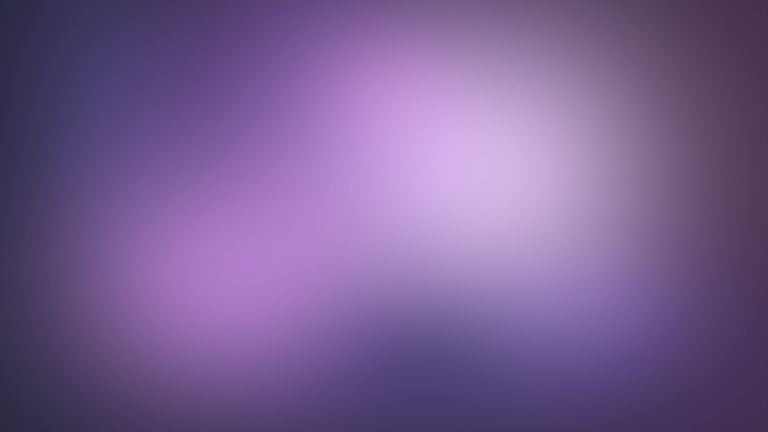
This background is drawn by a WebGL 2 fragment shader. Its source:

```glsl
#version 300 es
precision highp float;

uniform vec2 u_resolution;
out vec4 fragColor;

// Backdrop, from the left edge to the right edge
const vec3 SHADE_LEFT  = vec3(0.15, 0.148, 0.235);
const vec3 SHADE_RIGHT = vec3(0.25, 0.172, 0.285);

// Light added by each glow
const vec3 PALE_LILAC   = vec3(0.57, 0.52, 0.57);
const vec3 ORCHID       = vec3(0.44, 0.28, 0.44);
const vec3 PURPLE       = vec3(0.19, 0.10, 0.26);
const vec3 PINK         = vec3(0.07, 0.03, 0.04);
const vec3 VIOLET       = vec3(0.07, 0.05, 0.13);
const vec3 INDIGO_LEFT  = vec3(0.06, 0.06, 0.12);
const vec3 INDIGO_FLOOR = vec3(0.00, 0.01, 0.09);

// Light removed by the hollow between the two large glows
const vec3 HOLLOW = vec3(0.07, 0.05, 0.05);

// Faint film grain: cells per canvas height, and strength
const float GRAIN_SCALE = 220.0;
const float GRAIN_AMOUNT = 0.012;

// Soft elliptical falloff; centre and radius are fractions of the canvas
float glow(vec2 uv, vec2 centre, vec2 radius) {
    vec2 d = (uv - centre) / radius;
    return exp(-dot(d, d));
}

// Pseudo-random unit gradient for a lattice point
vec2 gradientAt(vec2 cell) {
    vec3 h = fract(cell.xyx * vec3(0.1031, 0.1030, 0.0973));
    h += dot(h, h.yzx + 33.33);
    float angle = 6.28319 * fract((h.x + h.y) * h.z);
    return vec2(cos(angle), sin(angle));
}

float gradientNoise(vec2 p) {
    vec2 i = floor(p), f = fract(p);
    vec2 w = f * f * f * (f * (f * 6.0 - 15.0) + 10.0);
    vec2 e = vec2(1.0, 0.0);
    float a = dot(gradientAt(i), f);
    float b = dot(gradientAt(i + e.xy), f - e.xy);
    float c = dot(gradientAt(i + e.yx), f - e.yx);
    float d = dot(gradientAt(i + e.xx), f - e.xx);
    return mix(mix(a, b, w.x), mix(c, d, w.x), w.y);
}

void main() {
    vec2 uv = gl_FragCoord.xy / u_resolution;
    vec3 color = mix(SHADE_LEFT, SHADE_RIGHT, uv.x);

    // Large glows
    color += PALE_LILAC * glow(uv, vec2(0.65, 0.60), vec2(0.23, 0.38));
    color += ORCHID * glow(uv, vec2(0.28, 0.34), vec2(0.21, 0.30));
    color += PURPLE * glow(uv, vec2(0.40, 0.78), vec2(0.22, 0.36));

    // Local tints
    color += PINK * glow(uv, vec2(0.50, 0.81), vec2(0.10, 0.14));
    color += VIOLET * glow(uv, vec2(0.79, 0.28), vec2(0.14, 0.18));
    color += INDIGO_LEFT * glow(uv, vec2(0.13, 0.75), vec2(0.12, 0.35));
    color += INDIGO_FLOOR * glow(uv, vec2(0.62, 0.12), vec2(0.35, 0.25));
    color -= HOLLOW * glow(uv, vec2(0.54, 0.20), vec2(0.12, 0.14));

    // Grain
    vec2 grainPos = uv * vec2(u_resolution.x / u_resolution.y, 1.0);
    color += GRAIN_AMOUNT * gradientNoise(grainPos * GRAIN_SCALE);

    fragColor = vec4(clamp(color, 0.0, 1.0), 1.0);
}
```
